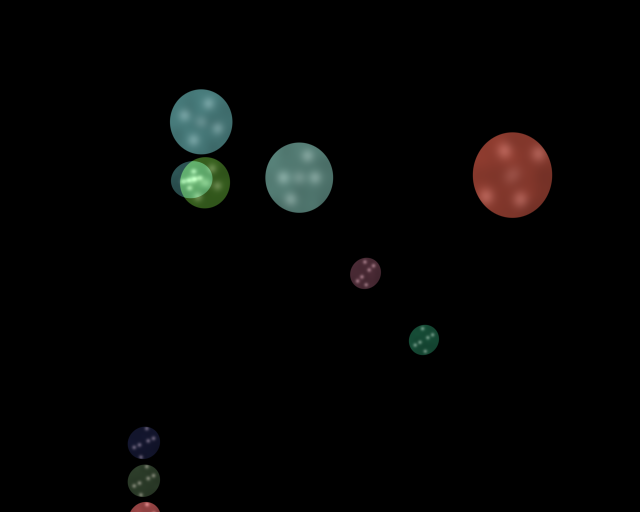
A Shadertoy shader for this background:

```glsl
// Translucent spotted bubbles scattered over a black void.

const int BUBBLE_COUNT = 10;
const float SPOT_STRENGTH = 0.28;
const float SPOT_SIZE_SMALL = 0.14;
const float SPOT_SIZE_LARGE = 0.20;
const float TILT_AMOUNT = 0.035;      // diagonal stretch of small bubbles
const float MOTTLE_AMOUNT = 0.12;
const float MOTTLE_SCALE = 2.5;
const vec3 SPOT_COLOR = vec3(1.0, 0.88, 0.90);

// Centre (xy) and radii (zw), in canvas heights
const vec4 SHAPES[BUBBLE_COUNT] = vec4[](
    vec4(0.393, 0.762, 0.061, 0.0635),
    vec4(0.4005, 0.643, 0.0488, 0.050),
    vec4(0.3745, 0.649, 0.0405, 0.0362),
    vec4(0.5845, 0.653, 0.0662, 0.0686),
    vec4(1.001, 0.658, 0.0775, 0.0835),
    vec4(0.714, 0.466, 0.030, 0.0305),
    vec4(0.828, 0.336, 0.0293, 0.0295),
    vec4(0.281, 0.135, 0.0315, 0.0315),
    vec4(0.281, 0.061, 0.0315, 0.0315),
    vec4(0.2825, -0.0125, 0.0315, 0.032));

const vec3 TINTS[BUBBLE_COUNT] = vec3[](
    vec3(0.26, 0.45, 0.45), vec3(0.20, 0.35, 0.11),
    vec3(0.16, 0.30, 0.30), vec3(0.31, 0.46, 0.43),
    vec3(0.50, 0.21, 0.165), vec3(0.28, 0.16, 0.20),
    vec3(0.08, 0.28, 0.20), vec3(0.07, 0.08, 0.17),
    vec3(0.16, 0.22, 0.15), vec3(0.55, 0.25, 0.25));

// Two projected spot axes per bubble, in bubble radii
const vec4 SPOT_AXES[BUBBLE_COUNT] = vec4[](
    vec4(0.24, 0.56, 0.53, -0.20),
    vec4(0.28, 0.55, 0.50, -0.12),
    vec4(0.10, 0.45, 0.40, 0.10),
    vec4(0.25, 0.62, 0.47, 0.00),
    vec4(-0.20, 0.57, 0.66, 0.50),
    vec4(-0.04, 0.73, 0.52, 0.49),
    vec4(-0.09, 0.75, 0.58, 0.34),
    vec4(0.18, 0.89, 0.60, 0.28),
    vec4(0.18, 0.88, 0.60, 0.32),
    vec4(0.15, 0.85, 0.58, 0.30));

float hash(vec2 p) {
    vec3 q = fract(vec3(p.xyx) * 0.1031);
    q += dot(q, q.yzx + 33.33);
    return fract((q.x + q.y) * q.z);
}

float valueNoise(vec2 p) {
    vec2 cell = floor(p);
    vec2 f = fract(p);
    f = f * f * (3.0 - 2.0 * f);
    return mix(mix(hash(cell), hash(cell + vec2(1, 0)), f.x),
               mix(hash(cell + vec2(0, 1)), hash(cell + vec2(1, 1)), f.x), f.y);
}

// A soft spot at both ends of an axis
float spotPair(vec2 p, vec2 axis, float size) {
    vec2 a = (p - axis) / size;
    vec2 b = (p + axis) / size;
    return exp(-dot(a, a)) + exp(-dot(b, b));
}

vec3 bubble(int i, vec2 uv, float pixel) {
    vec4 shape = SHAPES[i];
    vec2 p = (uv - shape.xy) / shape.zw;
    float large = smoothstep(0.035, 0.055, shape.z);

    // Outline
    float dist = length(p);
    float tilt = 2.0 * p.x * p.y / max(dot(p, p), 1e-4);
    float outline = 1.0 + TILT_AMOUNT * (1.0 - large) * tilt;
    float edge = pixel / shape.z;
    float mask = 1.0 - smoothstep(-edge, edge, dist - outline);

    // Spots and surface mottling
    vec4 axes = SPOT_AXES[i];
    float size = mix(SPOT_SIZE_SMALL, SPOT_SIZE_LARGE, large);
    float spots = spotPair(p, axes.xy, size) + spotPair(p, axes.zw, size);
    spots += spotPair(p, axes.zw * mix(0.45, 0.1, large), size) * mix(1.0, 0.4, large);
    float mottle = valueNoise(p * MOTTLE_SCALE + 17.0 * float(i + 1)) - 0.5;
    float shade = 1.0 + MOTTLE_AMOUNT * mottle + 0.05 * (p.y - p.x);
    float strength = SPOT_STRENGTH * mix(1.0, 0.6, large);
    return mask * (TINTS[i] * shade + SPOT_COLOR * strength * min(spots, 1.0));
}

void mainImage(out vec4 fragColor, in vec2 fragCoord) {
    vec2 uv = fragCoord / iResolution.y;
    float pixel = 0.7 / iResolution.y;

    // Overlapping bubbles add their light
    vec3 color = vec3(0.0);
    for (int i = 0; i < BUBBLE_COUNT; i++) {
        color += bubble(i, uv, pixel);
    }
    fragColor = vec4(min(color, 1.0), 1.0);
}
```
